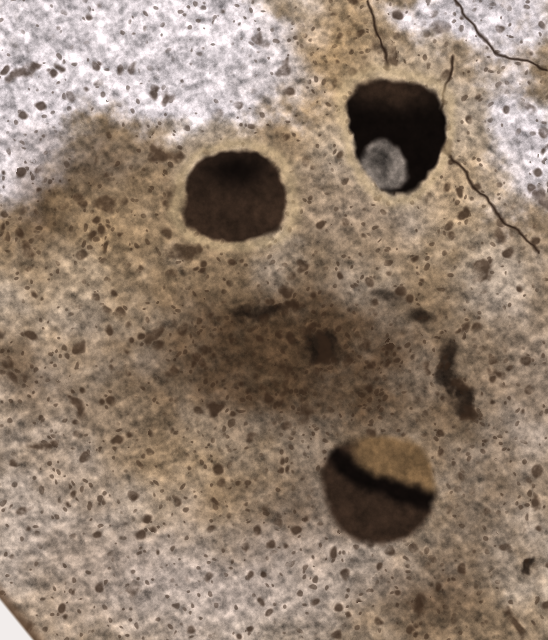
Give the GLSL for this texture, as a WebGL 1 fragment shader.

```glsl
precision highp float;
// Weathered limestone: pale crust over tan rock, brown stains, cracks and cavities.
// Soft spots place the colours, layered value noise gives the grain, jittered
// cells scatter the pits and warped ellipses cut the cavities.
uniform vec2 u_resolution;

float hash(vec2 p) {
  vec3 q = fract(vec3(p.xyx) * .1031);
  q += dot(q, q.yzx + 33.33);
  return fract((q.x + q.y) * q.z);
}

float noise(vec2 p) {
  vec2 i = floor(p), f = fract(p);
  f = f * f * (3. - 2. * f);
  return mix(mix(hash(i), hash(i + vec2(1, 0)), f.x),
             mix(hash(i + vec2(0, 1)), hash(i + vec2(1, 1)), f.x), f.y);
}

float fbm(vec2 p) {
  float sum = 0., amp = .47;
  for (int i = 0; i < 5; i++) {
    sum += amp * noise(p);
    p = mat2(1.6, 1.2, -1.2, 1.6) * p + 7.3;
    amp *= .55;
  }
  return sum;
}

// Soft elliptical spot, 1 at its centre.
float spot(vec2 p, float x, float y, float rx, float ry) {
  vec2 q = (p - vec2(x, y)) / vec2(rx, ry);
  return exp(-dot(q, q));
}

// Approximate distance to a squarish ellipse that narrows downwards.
float cavity(vec2 p, vec2 c, vec2 r, float taper) {
  vec2 q = (p - c) / r;
  q.x *= 1. - taper * q.y;
  q = abs(q);
  return (pow(pow(q.x, 2.5) + pow(q.y, 2.5), .4) - 1.) * min(r.x, r.y);
}

float segment(vec2 p, vec2 a, vec2 b) {
  vec2 d = b - a;
  return length(p - a - d * clamp(dot(p - a, d) / dot(d, d), 0., 1.));
}

// Distance to a line bent once at b.
float bend(vec2 p, vec2 a, vec2 b, vec2 c) {
  return min(segment(p, a, b), segment(p, b, c));
}

float fill(float d, float soft) { return 1. - smoothstep(-soft, soft, d); }

// Dark pits in the cells whose hash falls below the density.
float pits(vec2 p, float scale, float density) {
  vec2 g = p * scale;
  float k = 0.;
  for (int j = -1; j <= 1; j++) for (int i = -1; i <= 1; i++) {
    vec2 cell = floor(g) + vec2(i, j);
    vec2 c = cell + vec2(hash(cell + 3.7), hash(cell + 19.1));
    float r = .14 + .26 * hash(cell + 41.3);
    k = max(k, step(hash(cell + 67.9), density) * fill(length(g - c) - r, .13));
  }
  return k;
}

void main() {
  vec2 p = gl_FragCoord.xy / u_resolution.y;
  vec2 wobble = vec2(fbm(p * 14.), fbm(p * 14. + 31.)) - .5;
  vec2 w = p + wobble * .1;
  vec2 e = p + wobble * .022 + (vec2(noise(p * 75.), noise(p * 75. + 9.)) - .5) * .006;
  float mid = fbm(p * 32.), grain = fbm(p * 95.);
  float relief = fbm(p * 60.) - fbm(p * 60. + vec2(.1, .4));

  // Pale crust and cool lower slope over tan rock.
  float crust = spot(w, .13, .96, .27, .16) + spot(w, .36, .89, .15, .1)
    + spot(w, .01, .76, .1, .12) + spot(w, .83, .77, .09, .15) + spot(w, .72, .98, .15, .06);
  crust = smoothstep(.32, .85, crust + (mid - .5) * .6);
  float cool = spot(w, .33, .1, .3, .12) + .6 * spot(w, .84, .38, .1, .22)
    + .5 * spot(w, .06, .3, .16, .2) + .5 * spot(w, .56, .67, .12, .08);
  vec3 col = mix(vec3(.57, .48, .38), vec3(.7, .63, .56), smoothstep(.3, .7, fbm(p * 9. + 5.)));
  col = mix(col, vec3(.69, .63, .6), .75 * min(cool, 1.));
  col = mix(col, vec3(.87, .83, .84), crust);

  // Ochre tint, then brown and dark stains.
  float ochre = spot(w, .52, .92, .08, .13) + .7 * spot(w, .71, .7, .08, .1)
    + .6 * spot(w, .31, .26, .1, .09) + .5 * spot(w, .12, .6, .14, .1);
  col = mix(col, vec3(.66, .53, .37), .65 * min(ochre, 1.));
  float stain = .85 * spot(w, .4, .44, .19, .12) + .5 * spot(w, .6, .4, .16, .13)
    + .55 * spot(w, .15, .74, .09, .05) + .5 * spot(w, .05, .66, .06, .07)
    + .45 * spot(w, .03, .42, .07, .04) + .45 * spot(w, .48, .2, .11, .07)
    + .55 * spot(w, .67, .06, .09, .06) + .3 * spot(w, .74, .2, .07, .14);
  stain *= .55 + .9 * mid;
  col = mix(col, vec3(.27, .2, .14), min(stain, .85));
  float dark = spot(w, .5, .43, .06, .03) + spot(w, .41, .5, .06, .018)
    + spot(w, .665, .49, .04, .026) + spot(w, .716, .41, .025, .05)
    + .8 * spot(w, .6, .54, .05, .03) + spot(w, .835, .115, .022, .03);
  col = mix(col, vec3(.12, .09, .07), .85 * smoothstep(.35, .95, dark * (.5 + mid)));

  // Grain, relief and pits.
  col *= 1. + (grain - .5) * .75 + (mid - .5) * .45 + relief * .65;
  float density = .12 + .2 * min(stain + ochre * .4, 1.);
  float pit = max(pits(w, 22., density * .55), max(pits(e, 48., density), .75 * pits(e, 95., density * 1.5)));
  col = mix(col, vec3(.2, .14, .1), pit * .72 * smoothstep(.2, .6, mid));

  // Hairline cracks.
  float crack = min(segment(e, vec2(.573, 1), vec2(.605, .89)), segment(e, vec2(.71, .91), vec2(.69, .83)));
  crack = min(crack, bend(e, vec2(.69, .77), vec2(.755, .69), vec2(.84, .605)));
  crack = min(crack, bend(e, vec2(.71, 1), vec2(.78, .915), vec2(.86, .895)));
  col = mix(col, vec3(.16, .11, .08), .85 * fill(crack - .002, .0022));

  // Cavities: warm worn rims around dark interiors.
  float left = cavity(e, vec2(.368, .694), vec2(.081, .067), -.06);
  float right = cavity(e, vec2(.618, .787), vec2(.072, .089), .22);
  float low = cavity(e, vec2(.592, .232), vec2(.084), .12);
  float rim = (min(left, right) - .009) / .009;
  col = mix(col, vec3(.77, .67, .52) * (.75 + .5 * grain), .6 * exp(-rim * rim));
  float rough = .5 + grain * .6 + mid * .4;
  vec3 black = vec3(.06, .042, .035), brown = vec3(.21, .155, .12);
  vec3 inLeft = mix(brown, black, spot(e, .37, .735, .05, .03));
  vec3 inRight = mix(black, brown, spot(e, .61, .86, .07, .025));
  float chunk = fill(cavity(e, vec2(.597, .742), vec2(.038), -.2), .006);
  inRight = mix(inRight, vec3(.47, .43, .4) * (.2 + 1.5 * mid), chunk);
  float ledge = smoothstep(.23, .26, e.y + .35 * (e.x - .592)) * smoothstep(.535, .575, e.x);
  float gap = bend(e, vec2(.522, .285), vec2(.575, .243), vec2(.665, .215));
  vec3 inLow = mix(mix(brown, vec3(.46, .36, .25), ledge), black, fill(gap - .014, .01));
  col = mix(col, inLeft * rough, fill(left, .004));
  col = mix(col, inRight * rough, fill(right, .004));
  col = mix(col, inLow * rough, fill(low, .008));

  // Bright wedge in the lower-left corner with a brown shadow edge.
  float wedge = dot(p - vec2(0, .064), vec2(.776, .631));
  col = mix(col, vec3(.36, .27, .2), .8 * fill(wedge - .012, .01));
  col = mix(col, vec3(.95, .93, .92), fill(wedge, .003));
  gl_FragColor = vec4(col, 1);
}
```
